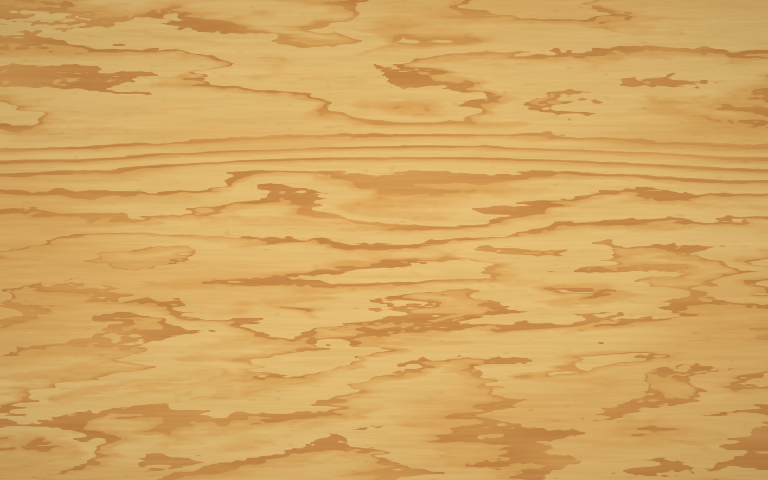
Reproduce this texture procedurally as a Shadertoy shader.

```glsl
// Flat-sawn softwood plywood: ragged orange latewood figures on pale, finely grained wood.

float hash(vec2 p) {
    p = fract(p * vec2(0.1031, 0.1137));
    p += dot(p, p.yx + 33.33);
    return fract((p.x + p.y) * p.x * 17.3);
}

// Smooth value noise, centred on zero (-0.5 to 0.5)
float noise(vec2 p) {
    vec2 cell = floor(p), f = fract(p);
    f = f * f * (3.0 - 2.0 * f);
    float low = mix(hash(cell), hash(cell + vec2(1, 0)), f.x);
    float high = mix(hash(cell + vec2(0, 1)), hash(cell + vec2(1, 1)), f.x);
    return mix(low, high, f.y) - 0.5;
}

// Depth through the growth rings; each whole number is one ring
float ringDepth(vec2 p) {
    // Dense straight band above the middle, rising lines below it
    float bandY = p.y - 0.66 - 0.02 * sin(p.x * 2.6 - 0.6);
    float calm = exp(-bandY * bandY / 0.004);
    float slant = 0.13 * p.x * (1.0 - smoothstep(0.2, 0.6, p.y));

    // Sideways tearing makes jagged tongues but keeps level lines smooth
    vec2 q = vec2(p.x, p.y - slant);
    q.x += 0.20 * noise(vec2(p.x * 2.5, p.y * 23.0) + 40.0);
    q.x += 0.11 * noise(vec2(p.x * 7.0, p.y * 60.0) + 70.0);
    q.x += 0.07 * noise(vec2(p.x * 24.0, p.y * 140.0) + 90.0);

    float figure = 3.6 * noise(q * vec2(1.4, 4.6) + vec2(13.0, 7.0));
    figure += 1.7 * noise(q * vec2(3.4, 13.0) + vec2(31.0, 52.0));
    figure += 0.55 * noise(q * vec2(10.0, 34.0) + 110.0);
    figure += 0.2 * noise(q * vec2(30.0, 80.0) + 130.0);
    figure += 0.1 * noise(p * vec2(75.0, 150.0) + 140.0);
    return 5.0 * q.y + figure * (1.0 - 0.7 * calm)
         + 3.6 * smoothstep(-0.07, 0.07, bandY);
}

void mainImage(out vec4 fragColor, in vec2 fragCoord) {
    vec2 p = fragCoord / iResolution.y;
    vec2 uv = fragCoord / iResolution.xy;

    // Ring profile: slow darkening, a crisp latewood zone, then a sharp end
    float depth = ringDepth(p);
    float ring = fract(depth);
    float soft = clamp(fwidth(depth) * 0.7, 0.015, 0.2);
    float ringEnd = 1.0 - smoothstep(1.0 - 2.0 * soft, 1.0, ring);
    float lateStart = 0.73 + 0.4 * noise(p * vec2(2.5, 9.0) + 150.0);
    float halo = smoothstep(lateStart - 0.42, lateStart + 0.03, ring) * ringEnd;
    float late = smoothstep(lateStart - soft, lateStart + soft, ring) * ringEnd;

    vec3 pale = vec3(0.9, 0.742, 0.455);
    vec3 honey = vec3(0.868, 0.655, 0.358);
    vec3 amber = vec3(0.835, 0.605, 0.325);
    vec3 orange = vec3(0.79, 0.545, 0.287);
    float depthOfTone = smoothstep(-0.3, 0.25, noise(p * vec2(5.0, 20.0) + 180.0));
    vec3 color = mix(pale, honey, halo);
    color = mix(color, mix(amber, orange, depthOfTone), late);

    // Broad warm stains and fine horizontal fibres
    float stain = smoothstep(0.0, 0.4, noise(p * vec2(2.0, 7.0) + 200.0));
    color = mix(color, honey, 0.65 * stain * (1.0 - late));
    float fibre = noise(vec2(p.x * 6.0, p.y * 130.0) + 230.0)
                + 0.8 * noise(vec2(p.x * 18.0, p.y * 290.0) + 260.0);
    color += fibre * vec3(0.025, 0.031, 0.035);

    // Sparse short pores
    float pore = smoothstep(0.36, 0.46, noise(p * vec2(38.0, 210.0) + 300.0));
    color -= 0.03 * pore * (1.0 - late);

    // Light falls off gently towards the rim
    vec2 rim = uv * 2.0 - 1.0;
    color *= 1.0 - 0.075 * dot(rim * rim, vec2(1.0, 0.85));
    fragColor = vec4(color, 1.0);
}
```
